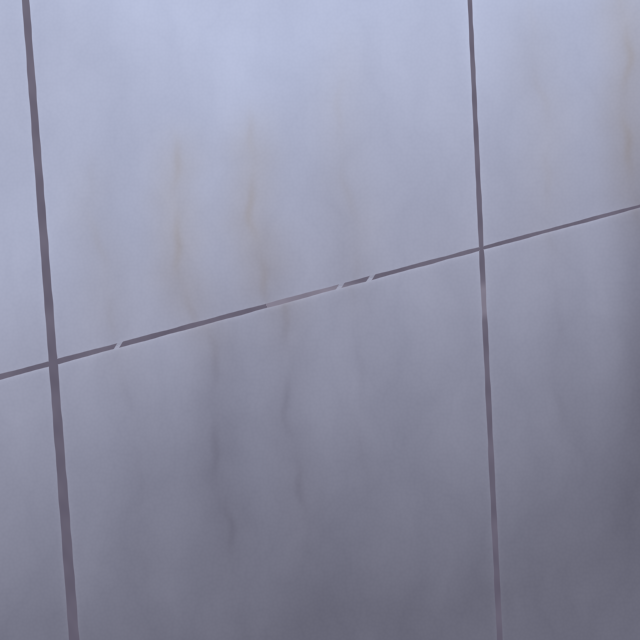
This texture is drawn by a three.js fragment shader. Its source:

```glsl
// Glazed wall tiles seen at a slant, with dark grout, faint rusty veins and cool light from above.
varying vec2 vUv;

// Layout: the joints lean and converge slightly
const float FIRST_JOINT = 0.116;   // first upright joint at the bottom edge
const float FIRST_LEAN = -0.076;
const float TILE_WIDTH = 0.665;
const float WIDTH_SPREAD = 0.029;  // extra tile width toward the top
const float ROW_BASE = 0.411;      // level joint at the left edge
const float ROW_SLOPE = 0.267;
const float ROW_HEIGHT = 0.82;
const float SOFT = 0.0013;         // edge smoothing
const vec3 CHIPS = vec3(0.153, 0.672, 0.743); // pale breaks along a level joint

const vec3 SHADOW = vec3(0.405, 0.405, 0.465);
const vec3 MIDTONE = vec3(0.600, 0.612, 0.695);
const vec3 LIT = vec3(0.710, 0.742, 0.850);
const vec3 GROUT = vec3(0.405, 0.385, 0.450);
const vec3 RUST = vec3(0.025, 0.050, 0.100);  // light taken away by a stain
const vec3 SMOKE = vec3(0.050, 0.055, 0.060);
const float MOTTLE = 0.030;
const float GRAIN = 0.012;

float hash(vec2 p) {
  return fract(sin(dot(p, vec2(127.1, 311.7))) * 4375.85);
}

// Distance to the nearest scattered point
float cellular(vec2 p) {
  vec2 cell = floor(p), f = fract(p);
  float nearest = 2.0;
  for (int j = -1; j <= 1; j++) {
    for (int i = -1; i <= 1; i++) {
      vec2 o = vec2(float(i), float(j));
      vec2 q = cell + o;
      nearest = min(nearest, length(o + vec2(hash(q), hash(q + 19.3)) - f));
    }
  }
  return nearest;
}

float waves(vec2 p) {
  return (sin(p.x + 1.7 * sin(p.y)) + 0.5 * sin(2.3 * p.x - 1.9 * p.y + 1.0)
        + 0.25 * sin(5.1 * p.x + 3.7 * p.y)) / 1.75;
}

// Cool light fading downward and to the right
vec3 glaze(vec2 p) {
  float light = p.y - 0.26 * (p.x - 0.45) + 0.03 * waves(p * vec2(9.0, 5.0));
  light -= 0.22 * smoothstep(0.45, 0.0, length(p - vec2(0.0, 1.0)));
  light -= 0.10 * smoothstep(0.92, 1.02, p.x);
  vec3 base = mix(SHADOW, MIDTONE, smoothstep(-0.12, 0.0, light) * clamp(light / 0.55, 0.0, 1.0));
  return mix(base, LIT, clamp((light - 0.55) / 0.40, 0.0, 1.0));
}

// Wandering upright veins: x is the broad stain, y the thin core
vec2 veins(vec2 t, vec2 id) {
  vec2 stain = vec2(0.0);
  for (int i = 0; i < 4; i++) {
    float n = float(i);
    float seed = hash(id + n * 7.3);
    float center = 0.16 + 0.18 * n + 0.05 * (seed - 0.5);
    center += 0.018 * waves(vec2(t.y * 17.0 + seed * 9.0, n)) - 0.04 * t.y;
    float reach = 0.24 + 0.18 * seed;
    float fade = smoothstep(reach, reach * 0.45, abs(t.y - 0.18 * sign(t.y)));
    float strength = n > 0.5 && n < 2.5 ? 1.0 : 0.4;
    float d = abs(t.x - center);
    float broken = 0.55 + 0.45 * sin(t.y * 38.0 + seed * 20.0);
    stain.x += strength * fade * exp(-d * d / 0.0035);
    stain.y += strength * fade * broken * exp(-d * d / 0.00010);
  }
  return stain;
}

void main() {
  vec2 p = vUv;

  // Tile coordinates and signed distances to the nearest joints
  float span = TILE_WIDTH + WIDTH_SPREAD * p.y;
  float u = (p.x - FIRST_JOINT - FIRST_LEAN * p.y) / span;
  float v = (p.y - ROW_BASE - ROW_SLOPE * p.x) / ROW_HEIGHT;
  float dx = (u - floor(u + 0.5)) * span;
  float dy = (v - floor(v + 0.5)) * ROW_HEIGHT * 0.966;
  vec2 id = floor(vec2(u, v));

  // Glaze with stains, mottling and fine grain
  vec3 color = glaze(p);
  vec2 stain = veins(vec2(u - id.x, v), id);
  vec3 tint = mix(SMOKE, RUST, smoothstep(-0.15, 0.15, v));
  color -= tint * (0.55 * stain.x + 0.45 * stain.y);
  vec2 drift = p + 0.02 * vec2(waves(p.yx * 21.0), waves(p * 17.0));
  color += MOTTLE * (0.5 - cellular(drift * vec2(11.0, 4.0)));
  color += 0.3 * MOTTLE * (0.5 - cellular(drift * vec2(42.0, 24.0)));
  color += GRAIN * (0.5 - cellular(p * 190.0));

  // Joints narrow with distance and have slightly ragged edges
  float ragged = 0.0005 * waves(p * vec2(70.0, 63.0));
  float halfColumn = mix(0.0080, 0.0047, clamp(u, 0.0, 1.0)) * (1.0 - 0.3 * p.y) + ragged;
  float halfRow = mix(0.0042, 0.0026, p.x) + ragged;
  float edgeX = abs(dx) - halfColumn;
  float edgeY = abs(dy) - halfRow;

  // Bright rounded lips beside the joints
  float lip = 0.025 * exp(-max(edgeX, 0.0) / 0.004);
  lip += (dy < 0.0 ? 0.065 : 0.020) * exp(-max(edgeY, 0.0) / 0.003);
  color += lip * vec3(0.95, 0.97, 1.0);

  // Grout, interrupted by pale chips on the middle tile
  vec3 chipGap = abs(vec3(u) - CHIPS - 1.2 * dy);
  float chip = smoothstep(0.009, 0.004, min(chipGap.x, min(chipGap.y, chipGap.z)));
  float column = smoothstep(SOFT, -SOFT, edgeX);
  float row = smoothstep(SOFT, -SOFT, edgeY) * (1.0 - 0.9 * chip);
  vec3 grout = GROUT + 0.035 * (p.y - 0.5) + 0.02 * waves(p * 48.0);
  grout += 0.10 * step(0.5, u) * smoothstep(0.035, 0.015, abs(p.y - 0.53));
  color = mix(color, grout, max(column, row));

  gl_FragColor = vec4(clamp(color, 0.0, 1.0), 1.0);
}
```
